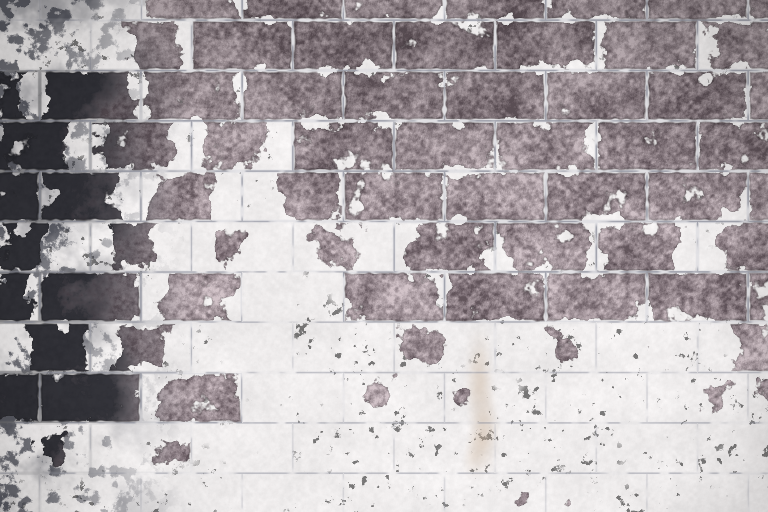
Reproduce this texture procedurally as a WebGL 1 fragment shader.

```glsl
precision highp float;
uniform vec2 u_resolution;

#define ROWS 10.17
#define ROW_SHIFT 0.40
#define BLOCK_WIDTH 2.01
#define BLOCK_SHIFT 0.79
#define JOINT_HALF 0.034
#define RAGGED 0.85
#define PAINT vec3(0.955, 0.945, 0.945)
#define MORTAR vec3(0.86, 0.86, 0.88)
#define GROOVE vec3(0.53, 0.54, 0.59)
#define BLOCK_DARK vec3(0.37, 0.32, 0.345)
#define BLOCK_LIGHT vec3(0.79, 0.735, 0.755)
#define SOOT vec3(0.155, 0.16, 0.185)

float hash(vec2 p) {
  return fract(sin(dot(p, vec2(127.1, 311.7))) * 43758.55);
}

float noise(vec2 p) {
  vec2 i = floor(p), f = fract(p);
  f = f * f * (3.0 - 2.0 * f);
  vec2 e = vec2(1.0, 0.0);
  return mix(mix(hash(i), hash(i + e), f.x),
             mix(hash(i + e.yx), hash(i + e.xx), f.x), f.y);
}

float fbm(vec2 p) {
  float sum = 0.0, amp = 0.5;
  for (int i = 0; i < 5; i++) {
    sum += amp * noise(p);
    p = mat2(1.6, 1.2, -1.2, 1.6) * p + 7.3;
    amp *= 0.55;
  }
  return sum;
}

float fadeOut(float a, float b, float x) {
  return 1.0 - smoothstep(a, b, x);
}

// How much of a block is bare: upper right field and left column,
// with a strip of sound paint between them
float bareness(vec2 c) {
  float upper = 1.12 * fadeOut(0.5, 0.84, c.y) * smoothstep(0.0, 0.6, c.x);
  float left = 0.9 * fadeOut(0.25, 0.7, c.x)
             * smoothstep(0.0, 0.25, c.y) * fadeOut(0.82, 0.98, c.y);
  float strip = fadeOut(0.0, 0.24, abs(c.x - 0.58)) * smoothstep(0.25, 0.45, c.y);
  return max(upper, left) - 0.75 * strip;
}

float boxDistance(vec2 p, vec2 halfSize) {
  vec2 q = abs(p) - halfSize;
  return length(max(q, 0.0)) + min(max(q.x, q.y), 0.0);
}

void main() {
  // Wall coordinates: x to the right, y down from the top
  vec2 wall = gl_FragCoord.xy / u_resolution.y;
  wall.y = 1.0 - wall.y;
  float aa = ROWS / u_resolution.y;

  // Running bond of blocks
  vec2 g = wall * ROWS;
  g.y -= ROW_SHIFT;
  float row = floor(g.y);
  float odd = mod(row, 2.0);
  float shift = BLOCK_SHIFT + (1.0 - odd) * 0.5 * BLOCK_WIDTH;
  float column = floor((g.x - shift) / BLOCK_WIDTH);
  vec2 id = vec2(column, row);
  vec2 center = vec2((column + 0.5) * BLOCK_WIDTH + shift, row + 0.5);
  vec2 local = g - center;
  vec2 toJoint = vec2(0.5 * BLOCK_WIDTH, 0.5) - abs(local);
  float joint = min(toJoint.x, toJoint.y);

  // Ragged patch of lost paint inside each block
  float bare = bareness((center + vec2(0.0, ROW_SHIFT)) / ROWS);
  float uneven = smoothstep(0.15, 0.5, wall.y);
  bare += 0.5 * (hash(id + 3.7) - 0.5) + mix(-0.06 - 0.2 * uneven, 0.08, odd);
  vec2 patchSize = vec2(min(bare, 1.1), mix(0.2, 0.55, smoothstep(0.1, 0.65, bare)));
  float slide = 1.8 * (hash(id + 19.1) - 0.5) * clamp(1.0 - bare, 0.0, 1.0);
  float edge = boxDistance(local - vec2(slide, 0.0), patchSize);
  edge += RAGGED * (fbm(g * 2.3) - 0.52) + 0.5 * fadeOut(0.0, 0.25, bare);
  edge = max(edge, 0.7 * (fbm(g * 1.7 + 40.0) - 0.76));
  float jointWear = 0.04 * (noise(g * 9.0) - 0.5);
  edge = max(edge, JOINT_HALF + jointWear - joint);
  float peel = fadeOut(-aa, aa, edge);

  // Soot down the left side
  float blotch = fbm(wall * 14.0 + 5.0);
  float soot = fadeOut(0.0, 0.4, wall.x)
             * smoothstep(0.0, 0.2, wall.y) * fadeOut(0.85, 1.1, wall.y);

  // Bare block: coarse grain, pale pits and dark blotches
  float grain = fbm(wall * 120.0);
  float tone = 0.5 + 1.25 * (grain - 0.52) + 0.9 * (blotch - 0.52);
  tone += 0.2 * (hash(id + 8.3) - 0.5);
  vec3 block = mix(BLOCK_DARK, BLOCK_LIGHT, clamp(tone, 0.0, 1.0));
  block *= mix(0.9, 1.04, smoothstep(0.0, 0.5, wall.y));
  float sooted = soot * (1.35 + 2.5 * (blotch - 0.5) + 0.8 * (grain - 0.5));
  block = mix(block, SOOT, clamp(sooted, 0.0, 0.93));
  block *= 1.0 - 0.2 * smoothstep(-0.05, 0.0, edge);

  // Paint: mottling, pits, grime and a rust streak
  vec3 paint = PAINT * (0.98 + 0.08 * (blotch - 0.5) + 0.07 * (grain - 0.5));
  float pits = smoothstep(0.72, 0.8, fbm(wall * 62.0 + 3.0)) * smoothstep(0.42, 0.6, fbm(wall * 8.0));
  paint *= 1.0 - 0.5 * pits;
  float grime = fadeOut(0.05, 0.42, wall.x) * smoothstep(0.42, 0.75, fbm(wall * 11.0 + 21.0));
  float flecks = fadeOut(0.0, 0.4, wall.x) * smoothstep(0.58, 0.7, fbm(wall * 38.0 + 60.0));
  paint = mix(paint, SOOT * 1.6, clamp(0.4 * grime + 0.75 * flecks, 0.0, 0.85));
  float streak = fadeOut(0.0, 0.035, abs(wall.x - 0.94 + 0.03 * (noise(wall * 12.0) - 0.5)));
  streak *= smoothstep(0.62, 0.74, wall.y) * fadeOut(0.86, 0.95, wall.y);
  paint = mix(paint, vec3(0.78, 0.69, 0.6), 0.4 * streak * (0.5 + blotch));

  // Mortar joints: pale band by bare blocks, thin broken groove everywhere
  float nearBare = smoothstep(0.1, 0.8, bare);
  float band = fadeOut(JOINT_HALF - aa, JOINT_HALF + aa, joint);
  paint = mix(paint, MORTAR * (1.0 - 0.5 * soot), band * mix(0.15, 0.7, nearBare));
  float groove = fadeOut(0.004, 0.008 + aa, joint) * smoothstep(0.2, 0.65, noise(g * 5.0));
  float level = step(toJoint.y, toJoint.x);
  paint = mix(paint, GROOVE, groove * mix(0.2, 0.7, max(0.5 * level, nearBare)));

  // Lifted paint casts a soft rim; the corners fall off in light
  paint *= 1.0 - 0.1 * fadeOut(0.0, 0.03, edge);
  vec3 color = mix(paint, block, peel);
  color *= 1.0 - 0.17 * smoothstep(0.55, 0.98, length(wall - vec2(0.78, 0.6)));
  gl_FragColor = vec4(color, 1.0);
}
```
